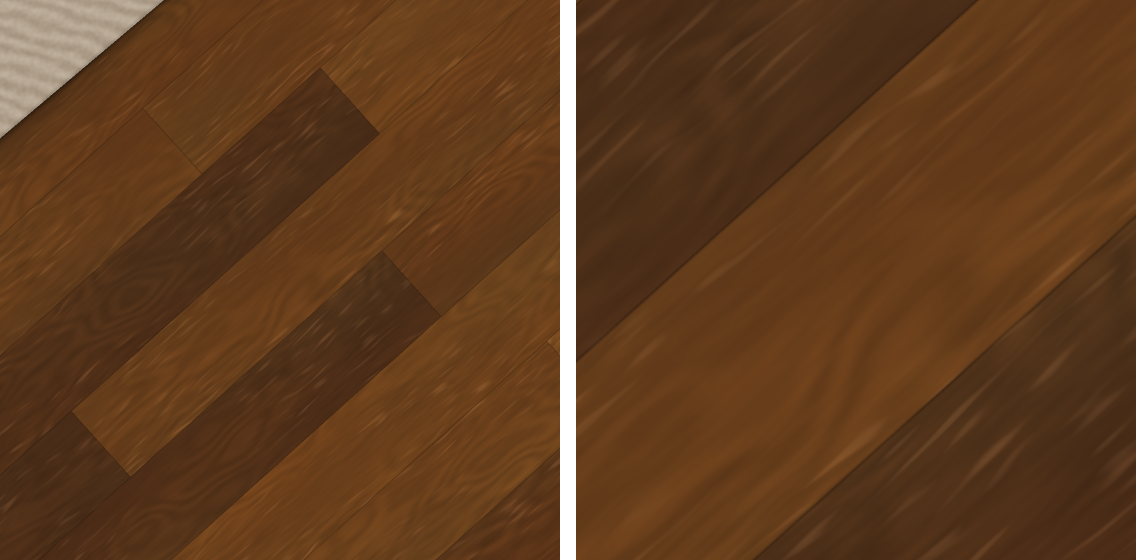
Left: the whole. Right: its middle third, enlarged.
This texture is drawn by a WebGL 2 fragment shader. Its source:

```glsl
#version 300 es
precision highp float;

uniform vec2 u_resolution;
out vec4 fragColor;

#define PLANK_ANGLE 0.733
#define PLANK_WIDTH 0.1583
#define FIRST_SEAM 0.156
#define SEAM_WIDTH 0.0017
#define SEAM_DEPTH 0.22
#define FIGURE_DEPTH 0.055
#define GRAIN_DEPTH 0.13
#define PORE_LIGHT 0.11
#define RUG_ANGLE 0.701
#define RUG_EDGE 0.189
#define RIB_PERIOD 0.031
#define SAMPLES 2

const vec3 DARK_WOOD = vec3(0.275, 0.163, 0.088);
const vec3 LIGHT_WOOD = vec3(0.455, 0.277, 0.113);
const vec3 RED_STAIN = vec3(0.022, -0.010, -0.012);
const vec3 RUG_CREAM = vec3(0.735, 0.675, 0.600);
const vec3 RUG_SHADE = vec3(0.610, 0.540, 0.455);

// Per row: end joint position, tone before it and tone after it
const float JOINT[8] = float[](2.0, 0.060, 0.344, -0.397, 0.207, 2.0, 0.318, 2.0);
const float TONE_BEFORE[8] = float[](0.62, 0.68, 0.16, 0.12, 0.22, 0.83, 0.76, 0.36);
const float TONE_AFTER[8] = float[](0.62, 0.72, 0.82, 0.68, 0.56, 0.83, 0.90, 0.36);

vec2 gradientAt(vec2 cell) {
    float h = fract(sin(dot(cell, vec2(127.1, 311.7))) * 43758.5);
    return vec2(cos(h * 6.2832), sin(h * 6.2832));
}

float gradientNoise(vec2 p) {
    vec2 i = floor(p), f = p - i;
    vec2 s = f * f * f * (f * (f * 6.0 - 15.0) + 10.0);
    vec2 e = vec2(0.0, 1.0);
    float low = mix(dot(gradientAt(i), f), dot(gradientAt(i + e.yx), f - e.yx), s.x);
    float high = mix(dot(gradientAt(i + e.xy), f - e.xy), dot(gradientAt(i + 1.0), f - 1.0), s.x);
    return mix(low, high, s.y);
}

// x runs along the grain, y across it
vec3 wood(vec2 q, float tone, float seed) {
    vec2 shift = vec2(17.3, 9.7) * seed;
    q.y += 0.012 * gradientNoise(q * vec2(5.0, 11.0) + shift);

    // Broad tone drift and curved growth figure
    float broad = gradientNoise(q * vec2(2.0, 9.0) + shift);
    float field = gradientNoise(q * vec2(2.6, 10.0) + shift.yx)
                + 0.35 * gradientNoise(q * vec2(8.0, 24.0) + shift);
    float figure = sin(field * 34.0) * smoothstep(-0.35, 0.35, broad + 0.1);

    // Fibres and short pale pores
    float fibre = gradientNoise(q * vec2(11.0, 105.0) + shift)
                + 0.6 * gradientNoise(q * vec2(30.0, 230.0) + shift.yx);
    float pores = smoothstep(0.16, 0.55, gradientNoise(q * vec2(17.0, 150.0) + shift * 1.7));
    float patches = smoothstep(-0.3, 0.3, gradientNoise(q * vec2(3.0, 14.0) - shift));

    vec3 colour = mix(DARK_WOOD, LIGHT_WOOD, clamp(tone + 0.30 * broad, 0.0, 1.0));
    colour += RED_STAIN * gradientNoise(q * vec2(1.5, 6.0) - shift.yx);
    colour *= 1.0 + FIGURE_DEPTH * figure + GRAIN_DEPTH * fibre * mix(0.5, 1.0, patches);
    return colour + PORE_LIGHT * pores * patches * vec3(0.8, 0.62, 0.45);
}

vec3 planks(vec2 p) {
    float c = cos(PLANK_ANGLE), s = sin(PLANK_ANGLE);
    vec2 q = vec2(c * p.x - s * p.y, s * p.x + c * p.y);
    float across = (q.y - FIRST_SEAM) / PLANK_WIDTH;
    int row = clamp(int(floor(across)), 0, 7);
    float fromJoint = q.x - JOINT[row];
    bool after = fromJoint > 0.0;
    float tone = after ? TONE_AFTER[row] : TONE_BEFORE[row];
    float seed = float(row) + (after ? 9.0 : 1.0);

    // Narrow dark grooves along the sides and ends
    float side = (0.5 - abs(fract(across) - 0.5)) * PLANK_WIDTH;
    float edge = min(side, abs(fromJoint));
    float groove = 1.0 - smoothstep(0.0, SEAM_WIDTH, edge);
    return wood(q, tone, seed) * (1.0 - SEAM_DEPTH * groove);
}

vec3 rug(vec2 p) {
    // Wavy ribs with a fine woven speckle
    float wave = 0.012 * gradientNoise(p * vec2(18.0, 24.0));
    float rib = 0.5 + 0.5 * sin((p.y - 0.27 * p.x + wave) / RIB_PERIOD * 6.2832);
    float speckle = gradientNoise(p * 130.0) + gradientNoise(p * vec2(45.0, 70.0));
    return mix(RUG_SHADE, RUG_CREAM, 0.42 + 0.55 * rib + 0.25 * speckle);
}

vec3 scene(vec2 p) {
    float beyondRug = dot(p, vec2(sin(RUG_ANGLE), cos(RUG_ANGLE))) - RUG_EDGE;
    if (beyondRug < 0.0) return rug(p) * (1.0 - 0.12 * smoothstep(-0.008, 0.0, beyondRug));
    // Contact shadow beside the rug
    float shadow = 0.45 * exp(-beyondRug / 0.006) + 0.12 * exp(-beyondRug / 0.04);
    return planks(p) * (1.0 - shadow);
}

void main() {
    // Average a small grid of samples to smooth every edge
    vec3 total = vec3(0.0);
    for (int j = 0; j < SAMPLES; j++) {
        for (int i = 0; i < SAMPLES; i++) {
            vec2 offset = (vec2(i, j) + 0.5) / float(SAMPLES) - 0.5;
            vec2 uv = (gl_FragCoord.xy + offset) / u_resolution;
            total += scene(vec2(uv.x, 1.0 - uv.y));
        }
    }
    fragColor = vec4(total / float(SAMPLES * SAMPLES), 1.0);
}
```
